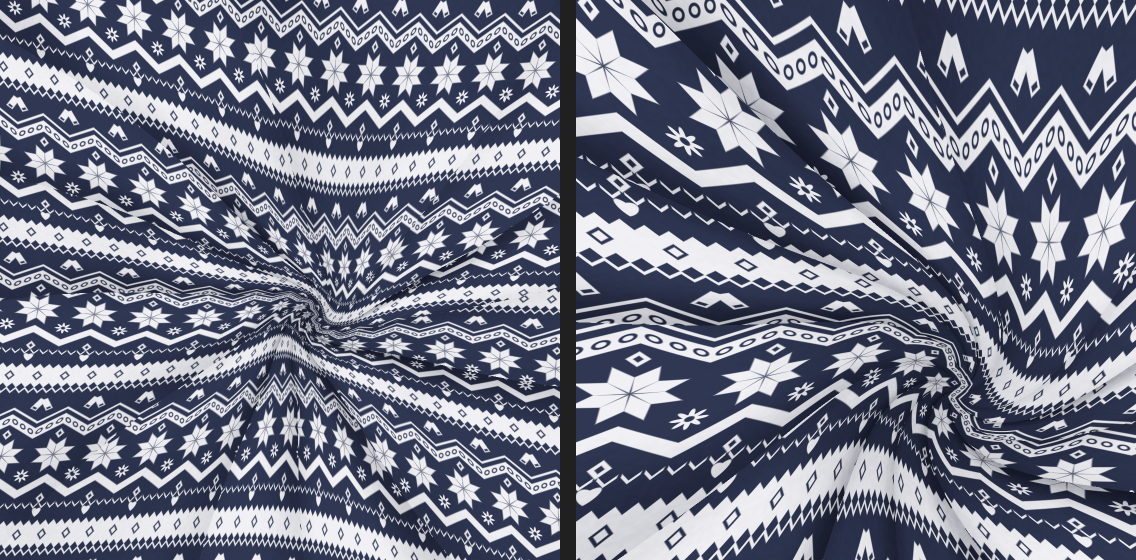
Left, the full canvas; right, a detail of the centre.
Give the GLSL for this pattern, as a WebGL 1 fragment shader.

```glsl
precision highp float;
// Navy and white Nordic knit print on cotton, gathered into a twisted swirl of folds.

uniform vec2 u_resolution;

#define CENTER vec2(0.56, 0.434)   // where the cloth is gathered
#define MOTIF 0.1016               // width of one motif
#define ROW 3.7                    // height of one repeat, in motifs
#define PHASE vec2(0.25, -0.64)    // print offset, in motifs
#define PINCH 0.247                // cloth drawn into the center
#define TWIST 0.12                 // overall turn, in radians
#define FOLDS 12.0                 // creases around the center
#define SLIP 0.12                  // print jump across a crease
#define NAVY vec3(0.185, 0.215, 0.325)
#define NAVY_SHADE vec3(0.07, 0.08, 0.135)
#define WHITE vec3(0.945, 0.945, 0.96)
#define WHITE_SHADE vec3(0.50, 0.51, 0.55)

const float TAU = 6.2831853;

float hash(vec2 p) {
  return fract(sin(dot(p, vec2(127.1, 311.7))) * 43758.5453);
}

float noise(vec2 p) {
  vec2 i = floor(p), f = fract(p);
  f = f * f * (3.0 - 2.0 * f);
  return mix(mix(hash(i), hash(i + vec2(1, 0)), f.x),
             mix(hash(i + vec2(0, 1)), hash(i + vec2(1, 1)), f.x), f.y);
}

float diamond(vec2 p, vec2 size) {
  return (abs(p.x) / size.x + abs(p.y) / size.y - 1.0) * min(size.x, size.y) * 0.8;
}

float hollowDiamond(vec2 p) {
  return max(diamond(p, vec2(0.085, 0.115)), -diamond(p, vec2(0.035, 0.05)));
}

// Eight lozenge petals
float flower(vec2 p) {
  float sector = TAU / 8.0;
  float a = mod(atan(p.y, p.x), sector) - 0.5 * sector;
  vec2 petal = length(p) * vec2(cos(a), sin(a));
  return diamond(petal - vec2(0.215, 0.0), vec2(0.2, 0.092));
}

float smallStar(vec2 p) {
  float r = length(p);
  float points = 0.105 + 0.04 * cos(8.0 * atan(p.y, p.x));
  return max((r - points) * 0.7, 0.038 - r);
}

float heart(vec2 p) {
  return length(vec2(p.x, p.y + 0.75 * abs(p.x))) - 0.085;
}

// Two legs hanging from a peak, each with a hollow tip
float mittens(vec2 p) {
  vec2 q = vec2(abs(p.x) - 0.08, p.y);
  q = vec2(0.86 * q.x - 0.5 * q.y, 0.5 * q.x + 0.86 * q.y);
  vec2 leg = abs(q) - vec2(0.065, 0.145);
  vec2 tip = abs(q - vec2(0.0, 0.098)) - vec2(0.038, 0.022);
  return max(max(leg.x, leg.y), -max(tip.x, tip.y));
}

// Signed distance to the white print; q.y runs downward
float print(vec2 q) {
  float v = mod(q.y + 1.45, ROW) - 1.45;
  vec2 a = vec2(fract(q.x + 0.5) - 0.5, v);
  vec2 b = vec2(fract(q.x) - 0.5, v);
  float zigzag = 0.68 * abs(a.x);
  float tooth = abs(fract(q.x * 6.0) - 0.5);
  float teeth = 0.22 * (tooth - 0.25);

  // Ringed zigzag with a thin line above it
  float ringLine = v + 0.86 - zigzag;
  float ring = length(vec2((fract(q.x * 6.0) - 0.5) / 6.0, ringLine));
  float d = max(abs(ringLine) * 0.83 - 0.105, abs(ring - 0.047) * -1.0 + 0.013);
  d = min(d, abs(v + 1.12 - zigzag) * 0.83 - 0.024);

  // Flowers, stars and the bold zigzag
  d = min(d, min(flower(a), smallStar(b - vec2(0.0, 0.46))));
  d = min(d, hollowDiamond(a + vec2(0.0, 0.5)));
  d = min(d, abs(v - 0.53 - zigzag) * 0.83 - 0.08);

  // Dashed line with diamonds and hearts
  d = min(d, max(abs(v - 1.12 + teeth) - 0.022, (tooth - 0.42) / 6.0));
  d = min(d, hollowDiamond(a - vec2(0.0, 0.97)));
  d = min(d, heart(a - vec2(0.0, 1.29)));

  // Toothed band, fine zigzag and mittens
  vec2 cell = vec2((fract(q.x * 2.0) - 0.5) * 0.5, v - 1.75);
  float outline = max(diamond(cell, vec2(0.09, 0.12)), -diamond(cell, vec2(0.055, 0.075)));
  d = min(d, max((abs(cell.y) - 0.25 + teeth) * 0.75, -outline));
  d = min(d, abs(v - 2.12 - teeth) * 0.75 - 0.02);
  return min(d, mittens(b + vec2(0.0, 1.22)));
}

vec3 cloth(vec2 p) {
  vec2 d = vec2(p.x - CENTER.x, CENTER.y - p.y);
  float r = length(d) + 1e-4;
  float angle = atan(d.y, d.x) - TWIST - 1.9 * exp(-r / 0.045);

  // Creases radiating from the center
  float m = angle + 0.35 * r;
  float crease = m * FOLDS / TAU + 0.3 * sin(3.0 * m + 1.0) + 0.2 * sin(2.0 * m);
  float f = fract(crease);
  float depth = mix(0.35, 1.0, hash(vec2(mod(floor(crease), FOLDS), 3.0)));
  angle += SLIP * depth * (f - 0.5) * (1.0 - smoothstep(0.1, 0.6, r));

  // Print in cloth coordinates
  float reach = r + PINCH * (1.0 - exp(-r / 0.05));
  vec2 q = reach * vec2(cos(angle), sin(angle)) / MOTIF + PHASE;
  float blur = 0.6 * reach / (r * MOTIF * u_resolution.y);
  float ink = 1.0 - smoothstep(-blur, blur, print(q));

  // Fold shadow, soft unevenness and weave
  float lift = smoothstep(0.0, 0.4, f) - 0.35 * smoothstep(0.8, 1.0, f);
  float light = 1.0 - depth * (1.0 - lift) * mix(0.95, 0.45, smoothstep(0.05, 0.6, r));
  light *= mix(0.5, 1.0, smoothstep(0.0, 0.14, r));
  light += 0.3 * (noise(q * 0.7) - 0.6) + 0.1 * (noise(q * 22.0) - 0.5);
  light = clamp(light, 0.0, 1.0);
  return mix(mix(NAVY_SHADE, NAVY, light), mix(WHITE_SHADE, WHITE, sqrt(light)), ink);
}

void main() {
  vec3 color = vec3(0.0);
  for (int i = 0; i < 4; i++) {
    vec2 shift = vec2(mod(float(i), 2.0), floor(float(i) / 2.0)) * 0.5 - 0.25;
    color += cloth((gl_FragCoord.xy + shift) / u_resolution);
  }
  gl_FragColor = vec4(color / 4.0, 1.0);
}
```
